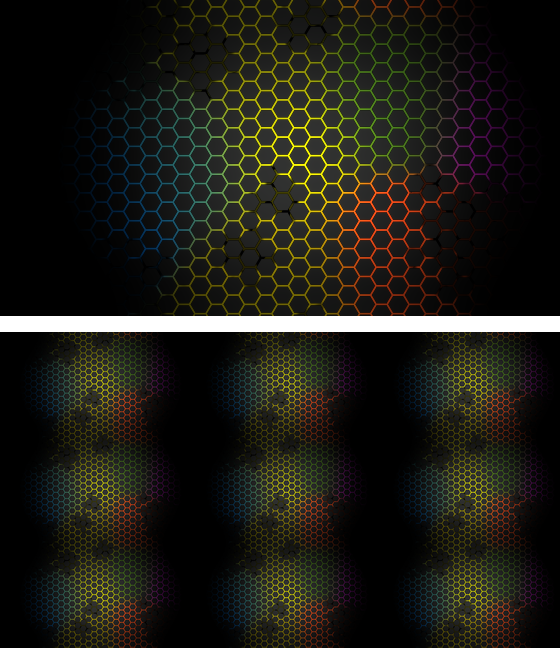
Top, the tile; bottom, the same tile 3 across and 3 down.
Give the GLSL for this pattern, as a Shadertoy shader.

```glsl
// Honeycomb mesh of dark cells whose edges glow in shifting neon hues.
// A round spotlight fades to black, and worn patches dim or break the edges.
// Lattice, light, hue and wear all wrap, so the canvas tiles both ways.

const float PI = 3.14159;
const float REPEATS = 17.0;                     // lattice periods, across and down
const vec2  LATTICE_SHIFT = vec2(0.005, -0.022);
const vec2  HEX_PERIOD = vec2(1.73205, 1.0);    // in cell heights
const float NEON_HALF_WIDTH = 0.047;            // in cell heights
const float MESH_HALF_WIDTH = 0.065;
const vec2  SPOT_CENTRE = vec2(0.54, 0.5);
const float SPOT_RADIUS = 0.77;                 // in canvas heights
const vec3  CELL_GREY = vec3(0.195, 0.198, 0.195);
const float HUE_SHARPNESS = 42.0;
const float WORN_BRIGHTNESS = 0.28;

const int HUES = 8;
const vec2 HUE_POS[HUES] = vec2[HUES](
    vec2(0.20, 0.40), vec2(0.31, 0.48), vec2(0.50, 0.55), vec2(0.46, 0.86),
    vec2(0.49, 0.16), vec2(0.71, 0.71), vec2(0.92, 0.66), vec2(0.73, 0.19));
const vec3 HUE_COLOR[HUES] = vec3[HUES](
    vec3(0.00, 0.75, 1.55), vec3(0.40, 0.85, 0.72), vec3(1.08, 1.06, 0.03),
    vec3(0.92, 0.90, 0.08), vec3(1.10, 0.98, 0.05), vec3(0.48, 0.80, 0.20),
    vec3(1.40, 0.18, 1.45), vec3(1.60, 0.50, 0.18));

const int PATCHES = 8;
const vec3 WORN_PATCH[PATCHES] = vec3[PATCHES](  // position, radius
    vec3(0.36, 0.81, 0.10), vec3(0.49, 0.37, 0.07), vec3(0.44, 0.18, 0.08),
    vec3(0.55, 0.93, 0.08), vec3(0.87, 0.23, 0.19), vec3(0.22, 0.10, 0.14),
    vec3(0.20, 0.88, 0.20), vec3(0.77, 0.42, 0.05));

// Nearly linear offset whose square has period one and no kink
vec2 wrapDelta(vec2 d) {
    return 0.405 * sin(PI * d) - 0.045 * sin(3.0 * PI * d);
}

float wrapDistance(vec2 a, vec2 b, float aspect) {
    return length(wrapDelta(a - b) * vec2(aspect, 1.0));
}

vec2 gradient(vec2 cell, vec2 period) {
    cell = mod(cell, period);
    vec3 h = fract(cell.xyx * vec3(0.1031, 0.1030, 0.0973));
    h += dot(h, h.yzx + 33.33);
    float angle = 2.0 * PI * fract((h.x + h.y) * h.z);
    return vec2(cos(angle), sin(angle));
}

// Gradient noise over the unit square, repeating after "period" cells
float wrapNoise(vec2 uv, vec2 period) {
    vec2 p = uv * period, i = floor(p), f = p - i;
    vec2 u = f * f * f * (f * (f * 6.0 - 15.0) + 10.0);
    vec2 e = vec2(1.0, 0.0);
    float a = dot(gradient(i, period), f);
    float b = dot(gradient(i + e.xy, period), f - e.xy);
    float c = dot(gradient(i + e.yx, period), f - e.yx);
    float d = dot(gradient(i + e.xx, period), f - e.xx);
    return mix(mix(a, b, u.x), mix(c, d, u.x), u.y);
}

// Distance to the nearest edge of a flat-topped hexagon, in cell heights
float hexEdge(vec2 uv) {
    vec2 p = (uv - LATTICE_SHIFT) * REPEATS * HEX_PERIOD;
    vec2 a = mod(p, HEX_PERIOD) - 0.5 * HEX_PERIOD;
    vec2 b = mod(p - 0.5 * HEX_PERIOD, HEX_PERIOD) - 0.5 * HEX_PERIOD;
    vec2 g = abs(dot(a, a) < dot(b, b) ? a : b);
    return 0.5 - max(g.y, dot(g, vec2(0.86603, 0.5)));
}

// Soft blend between the nearest hue centres
vec3 neonHue(vec2 uv, float aspect) {
    vec3 sum = vec3(0.0);
    float total = 1e-6;
    for (int i = 0; i < HUES; i++) {
        float d = wrapDistance(uv, HUE_POS[i], aspect);
        float w = exp(-HUE_SHARPNESS * d * d);
        sum += w * HUE_COLOR[i];
        total += w;
    }
    return sum / total;
}

// Wear from 0 (intact) to 1, with ragged patch borders
float wear(vec2 uv, float aspect) {
    float ragged = 0.9 * wrapNoise(uv, vec2(32.0, 18.0));
    float depth = -1.0;
    for (int i = 0; i < PATCHES; i++) {
        float d = wrapDistance(uv, WORN_PATCH[i].xy, aspect);
        depth = max(depth, 1.0 - d / WORN_PATCH[i].z);
    }
    return smoothstep(-0.05, 0.3, depth + ragged);
}

void mainImage(out vec4 fragColor, in vec2 fragCoord) {
    vec2 uv = fragCoord / iResolution.xy;
    float aspect = iResolution.x / iResolution.y;
    float soft = 0.6 * REPEATS / iResolution.y;

    // Mesh
    float edge = hexEdge(uv);
    float mesh = 1.0 - smoothstep(MESH_HALF_WIDTH - soft, MESH_HALF_WIDTH + soft, edge);
    float neon = 1.0 - smoothstep(NEON_HALF_WIDTH - soft, NEON_HALF_WIDTH + soft, edge);

    // Spotlight and wear
    float r = wrapDistance(uv, SPOT_CENTRE, aspect) / SPOT_RADIUS;
    float fillLight = 1.0 - smoothstep(0.0, 1.05, r);
    float neonLight = max(0.0, 1.0 - r);
    float worn = wear(uv, aspect);
    float broken = worn * smoothstep(0.12, 0.25, wrapNoise(uv, vec2(48.0, 27.0)));
    neonLight *= mix(1.0, WORN_BRIGHTNESS, worn) * (1.0 - broken);

    // Cells, black mesh, then neon with a faint halo
    float halo = 0.07 * exp(-edge * 14.0);
    vec3 color = CELL_GREY * fillLight * (1.0 - mesh);
    color += neonHue(uv, aspect) * neonLight * (neon + halo * (1.0 - neon));
    fragColor = vec4(clamp(color, 0.0, 1.0), 1.0);
}
```
